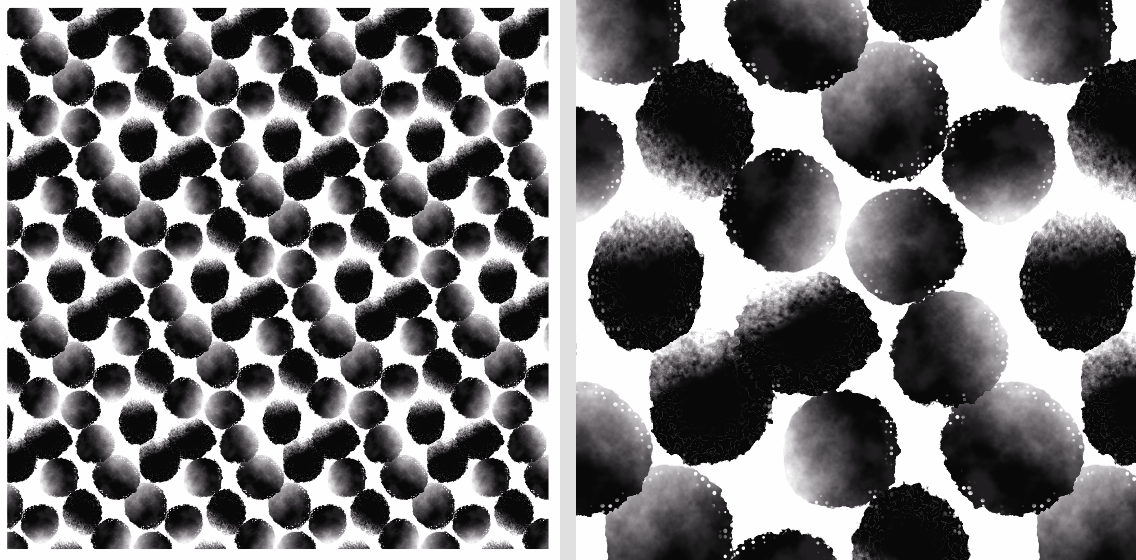
Left: the whole. Right: its middle third, enlarged.
A WebGL 2 fragment shader for this pattern:

```glsl
#version 300 es
precision highp float;

uniform vec2 u_resolution;
out vec4 fragColor;

const vec3 INK = vec3(0.035, 0.033, 0.035);
const vec3 PAPER = vec3(0.995);

// Lengths are in hundredths of the canvas
const vec2 PERIOD = vec2(25.69, 25.2);
const vec2 FIELD_MIN = vec2(1.3, 1.95);
const vec2 FIELD_MAX = vec2(97.95, 98.6);
const int BLOTS = 11;

// Centre and radii of each blot in one repeat
const vec4 BLOT[BLOTS] = vec4[](
  vec4(37.55, 49.96, 3.4, 4.25), vec4(40.4, 58.85, 3.4, 4.2),
  vec4(58.5, 56.94, 3.52, 3.4), vec4(51.8, 60.07, 3.8, 4.2),
  vec4(45.55, 54.04, 3.52, 3.6), vec4(52.95, 52.04, 3.5, 3.55),
  vec4(55.6, 45.92, 3.6, 3.55), vec4(47.1, 46.8, 4.15, 3.6),
  vec4(41.3, 43.06, 3.75, 4.05), vec4(59.3, 39.93, 4.25, 3.9),
  vec4(49.05, 39.84, 3.55, 3.55));

// Angle of the faded side, start of the fade, graininess
const vec3 WASH[BLOTS] = vec3[](
  vec3(1.7, 0.22, 1.0), vec3(-2.0, 0.2, 1.0), vec3(-1.35, -0.2, 0.0),
  vec3(2.0, -0.3, 0.0), vec3(-0.45, -0.25, 0.0), vec3(2.85, -0.4, 0.0),
  vec3(0.5, -0.35, 0.0), vec3(2.1, 0.2, 1.0), vec3(1.9, 0.25, 1.0),
  vec3(1.05, -0.25, 0.0), vec3(-2.9, -0.3, 0.0));

float hash(vec2 p) {
  vec3 q = fract(vec3(p.xyx) * 0.1031);
  q += dot(q, q.yzx + 33.33);
  return fract((q.x + q.y) * q.z);
}

float noise(vec2 p) {
  vec2 i = floor(p), f = fract(p);
  f = f * f * (3.0 - 2.0 * f);
  return mix(mix(hash(i), hash(i + vec2(1, 0)), f.x),
             mix(hash(i + vec2(0, 1)), hash(i + vec2(1, 1)), f.x), f.y);
}

float fbm(vec2 p) {
  float sum = 0.0, amp = 0.53;
  for (int i = 0; i < 4; i++) {
    sum += amp * noise(p);
    p = mat2(1.6, 1.2, -1.2, 1.6) * p + 7.3;
    amp *= 0.5;
  }
  return sum;
}

// Offset to the nearest copy on the half-shifted lattice
vec2 nearestCopy(vec2 d, vec2 period) {
  float row = round(d.y / period.y);
  d -= row * vec2(0.5 * period.x, period.y);
  d.x -= period.x * round(d.x / period.x);
  return d;
}

// Scattered small round gaps
float specks(vec2 p, float seed, float aa) {
  vec2 id = floor(p);
  float pick = hash(id + seed);
  vec2 centre = 0.35 + 0.3 * vec2(hash(id + seed + 17.0), hash(id + seed + 41.0));
  float radius = 0.15 + 0.2 * fract(pick * 13.0);
  float d = length(fract(p) - centre) - radius;
  return step(0.6, pick) * (1.0 - smoothstep(-aa, aa, d));
}

// Brightness of one blot in its own unit-disc space
float blotShade(vec2 q, vec3 wash, float seed, float aa) {
  vec2 dir = q / max(length(q), 0.001);
  float grain = wash.z;
  float along = dot(q, vec2(cos(wash.x), sin(wash.x)));
  float darkSide = 1.0 - smoothstep(-0.1, 0.7, along);

  // Wobbly outline, more ragged on the dark side
  float fine = fbm(q * 8.0 + seed) - 0.5;
  float edge = length(q) + 0.13 * (noise(dir * 1.4 + seed) - 0.5)
             + fine * mix(0.07, 0.2, max(darkSide, grain));
  float cover = 1.0 - smoothstep(1.0 - aa, 1.0 + aa, edge);

  // Wash from ink to paper, with clouds and grain
  float cloud = fbm(q * 2.3 + seed + 9.0) - 0.5;
  float t = clamp((along + 0.35 * cloud - wash.y) / (1.0 - wash.y), 0.0, 1.0);
  float shade = mix(0.88, 1.1, grain) * pow(t, 1.35);
  float speckle = fbm(q * 16.0 + seed) - 0.5;
  shade += speckle * mix(0.12, 0.75, grain) * smoothstep(0.0, 0.35, t);
  shade += 0.09 * smoothstep(0.0, 0.35, cloud + 0.1) * (1.0 - grain);

  // Faint contour lines in the dense blots
  float contour = abs(fract(fbm(q * 4.0 + seed) * 7.0) - 0.5);
  shade += grain * 0.13 * (1.0 - smoothstep(0.0, 0.12, contour)) * smoothstep(0.35, 0.8, edge);

  // Gaps gathered along part of the rim
  float rim = smoothstep(0.76, 0.92, edge) * smoothstep(0.4, 0.6, noise(dir * 1.7 + seed + 5.0));
  cover *= 1.0 - rim * mix(1.0, 0.5, grain) * specks(q * 11.0, seed, aa * 8.0);
  return mix(1.0, clamp(shade, 0.0, 1.0), cover);
}

void main() {
  vec2 p = 100.0 * gl_FragCoord.xy / u_resolution;
  float pixel = 100.0 / min(u_resolution.x, u_resolution.y);
  float shade = 1.0;
  for (int i = 0; i < BLOTS; i++) {
    vec2 radii = BLOT[i].zw;
    vec2 q = nearestCopy(p - BLOT[i].xy, PERIOD) / radii;
    if (dot(q, q) < 1.6) {
      float seed = 13.0 * float(i) + 20.0;
      shade = min(shade, blotShade(q, WASH[i], seed, 0.8 * pixel / radii.x));
    }
  }

  // Plain margin around the field
  vec2 inset = min(p - FIELD_MIN, FIELD_MAX - p);
  float field = smoothstep(-0.5 * pixel, 0.5 * pixel, min(inset.x, inset.y));
  shade = mix(1.0, shade, field);
  vec3 color = mix(INK, PAPER, shade);
  color.g -= 0.05 * shade * (1.0 - shade);
  fragColor = vec4(color, 1.0);
}
```
